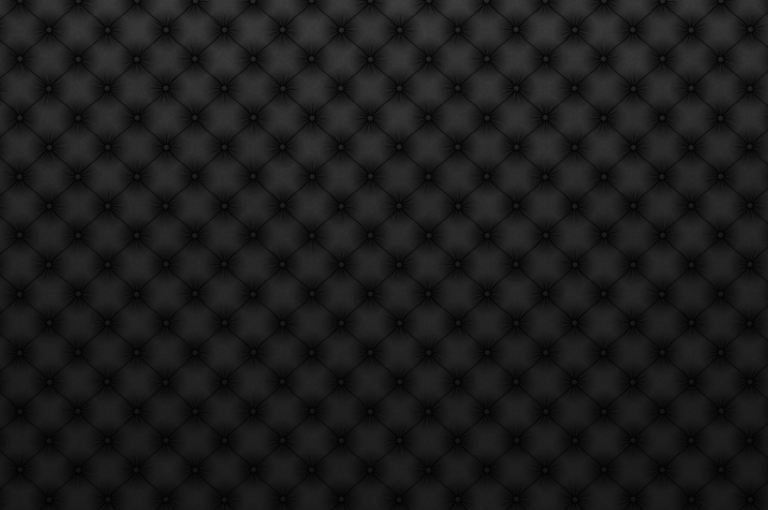
This texture is drawn by a Shadertoy shader. Its source:

```glsl
// Dark tufted leather: diamond cushions with seams, pinched folds and round buttons.

vec2 hash2(vec2 p) {
    p = vec2(dot(p, vec2(127.1, 311.7)), dot(p, vec2(269.5, 183.3)));
    return fract(sin(p) * 4375.85);
}

// Distance to the nearest scattered point
float cellular(vec2 p) {
    vec2 cell = floor(p);
    float nearest = 2.0;
    for (int j = -1; j <= 1; j++)
    for (int i = -1; i <= 1; i++) {
        vec2 c = cell + vec2(i, j);
        nearest = min(nearest, length(c + hash2(c) - p));
    }
    return nearest;
}

// Folds fanning out around a button, from sines layered over the angle
float folds(float angle, vec2 seed) {
    float bend = 1.3 * sin(3.0 * angle + 6.28 * seed.x);
    return 0.6 * sin(13.0 * angle + bend + 6.28 * seed.y)
         + 0.4 * sin(22.0 * angle - 1.6 * bend + 9.0 * seed.x);
}

void mainImage(out vec4 fragColor, in vec2 fragCoord) {
    vec2 uv = fragCoord / iResolution.xy;
    vec2 p = uv * vec2(13.15, 8.69) - vec2(0.342, 0.68);
    float px = 13.15 / iResolution.x;

    // Diagonal lattice: buttons at whole coordinates, gently bowed seams between
    vec2 q = vec2(p.x + p.y, p.x - p.y);
    vec2 id = floor(q + 0.5);
    vec2 d = q - id;
    vec2 toButton = 0.5 * vec2(d.x + d.y, d.x - d.y);
    vec2 seed = hash2(id);
    toButton += (seed - 0.5) * 0.016;
    float r = length(toButton);
    float angle = atan(toButton.y, toButton.x + 1e-5);
    vec2 bow = 0.022 * sin(6.283 * q.yx);
    float seam = 0.707 * min(abs(d.x + bow.x), abs(d.y + bow.y));

    // Light falls from above and fades towards the sides
    float light = mix(0.118, 0.228, pow(uv.y, 1.35));
    light *= 1.0 - 0.5 * pow(abs(uv.x - 0.5), 2.0);

    // Padded cushion, sunk around the buttons
    vec2 f = fract(q) - 0.5;
    float puff = (1.0 - 4.0 * f.x * f.x) * (1.0 - 4.0 * f.y * f.y);
    float shade = mix(0.36, 1.0, smoothstep(0.02, 0.43, r));
    shade *= 0.74 + 0.26 * sqrt(max(puff, 0.0));
    shade *= 0.96 + 0.08 * hash2(floor(q) + 7.0).x;

    // Pinched folds, each with its own reach
    float reach = 0.20 + 0.07 * sin(5.0 * angle + 6.28 * seed.x);
    float pinch = smoothstep(0.04, 0.08, r) * (1.0 - smoothstep(0.07, reach + 0.06, r));
    shade *= 1.0 + 0.45 * pinch * folds(angle, seed);

    // Leather grain and soft mottling
    shade *= 0.94 + 0.12 * cellular(p * 17.0);
    shade *= 1.0 + 0.025 * sin(9.0 * p.x + 2.0 * sin(5.0 * p.y)) * sin(8.0 * p.y + 3.0 * sin(4.0 * p.x));

    // Thin seam with a faint soft shadow
    shade *= 1.0 - 0.10 * exp(-seam * 45.0);
    shade *= 1.0 - 0.52 * (1.0 - smoothstep(0.004 - 0.5 * px, 0.004 + 0.8 * px, seam));

    // Button with a dark rim, lit from the upper left
    shade *= 1.0 - 0.45 * (1.0 - smoothstep(0.045, 0.11, r));
    float cap = 0.66 + 2.5 * dot(toButton, vec2(-0.6, 0.8));
    cap *= 1.0 - 0.35 * smoothstep(0.022, 0.05, r);
    shade = mix(shade, cap, 1.0 - smoothstep(0.047 - 0.7 * px, 0.047 + 0.7 * px, r));

    fragColor = vec4(vec3(light * shade), 1.0);
}
```
